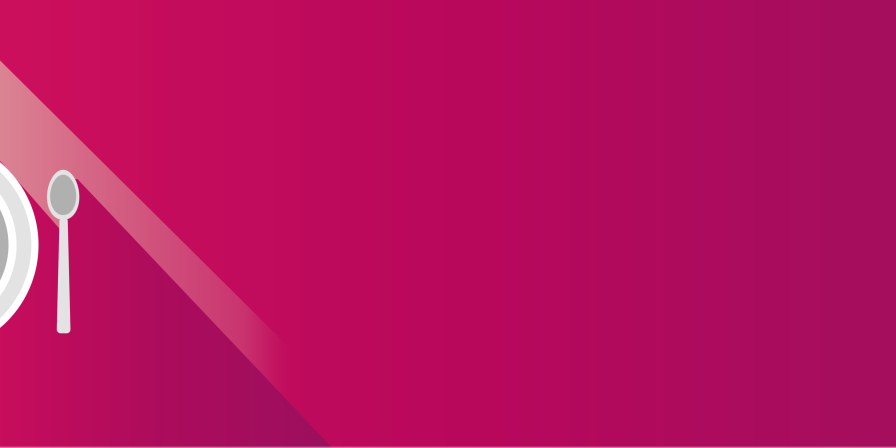
This background is drawn by a WebGL 1 fragment shader. Its source:

```glsl
precision highp float;
// A magenta backdrop with a pale diagonal beam cast past a plate and a spoon.
// Built from horizontal colour ramps, half-plane masks and distance functions,
// in units of the canvas height with the origin at the lower left.
uniform vec2 u_resolution;

const vec3 WHITE = vec3(1.0);
const vec3 PORCELAIN = vec3(0.89);
const vec3 SILVER = vec3(0.69);
const vec3 BEAM = vec3(0.90, 0.86, 0.74);

// Coverage of a shape whose signed distance is d, softened over one pixel.
float fill(float d, float pixel) {
  return 1.0 - smoothstep(-0.7 * pixel, 0.7 * pixel, d);
}

// Signed distance to the half plane under a sloped line through point a.
float belowLine(vec2 p, vec2 a, float slope) {
  return (p.y - a.y - slope * (p.x - a.x)) / sqrt(1.0 + slope * slope);
}

float ellipse(vec2 p, vec2 radii) {
  float k = length(p / radii);
  return k * (k - 1.0) / max(length(p / (radii * radii)), 0.001);
}

// Rounded bar that narrows from half width wide to half width narrow.
float taperedBar(vec2 p, float halfHeight, float wide, float narrow, float corner) {
  float t = clamp(0.5 + 0.5 * p.y / halfHeight, 0.0, 1.0);
  vec2 q = abs(p) - vec2(mix(wide, narrow, t), halfHeight) + corner;
  return length(max(q, 0.0)) + min(max(q.x, q.y), 0.0) - corner;
}

// Three-colour ramp with its middle stop at t = 0.5.
vec3 ramp(float t, vec3 a, vec3 b, vec3 c) {
  t = clamp(t, 0.0, 1.0) * 2.0;
  return mix(mix(a, b, min(t, 1.0)), c, max(t - 1.0, 0.0));
}

// Ramp position with faint vertical steps.
float banded(float x, float steps) {
  return mix(x, (floor(x * steps) + 0.5) / steps, 0.35);
}

vec3 drawPlate(vec3 col, vec2 p, float pixel) {
  float r = length(p);
  col = mix(col, WHITE, fill(r - 0.242, pixel));
  col = mix(col, PORCELAIN, fill(r - 0.226, pixel));
  col = mix(col, WHITE, fill(r - 0.193, pixel));
  return mix(col, SILVER, fill(r - 0.175, pixel));
}

vec3 drawSpoon(vec3 col, vec2 p, float pixel) {
  float handle = taperedBar(p - vec2(0.001, -0.179), 0.130, 0.0155, 0.009, 0.009);
  vec2 bowl = vec2(p.x * (1.0 + 1.5 * p.y), p.y);
  float rim = ellipse(bowl, vec2(0.036, 0.056));
  col = mix(col, PORCELAIN, fill(min(handle, rim), pixel));
  return mix(col, SILVER, fill(ellipse(bowl, vec2(0.029, 0.045)), pixel));
}

void main() {
  float pixel = 1.0 / u_resolution.y;
  vec2 p = gl_FragCoord.xy * pixel;
  float across = gl_FragCoord.x / u_resolution.x;

  // Backdrop
  vec3 col = ramp(banded(across, 12.0), vec3(0.80, 0.06, 0.36),
                  vec3(0.725, 0.03, 0.36), vec3(0.645, 0.055, 0.365));

  // Beam, fading to the right
  float strength = mix(0.57, 0.17, clamp(p.x / 0.58, 0.0, 1.0));
  strength *= 1.0 - smoothstep(0.53, 0.66, p.x);
  float beam = fill(belowLine(p, vec2(0.0, 0.865), -0.992), pixel);
  col = mix(col, BEAM, beam * strength);

  // Shadows behind the plate and the spoon, the latter starting at the bowl
  float plateShade = fill(belowLine(p, vec2(0.057, 0.576), -1.14), pixel);
  float spoonEdge = max(belowLine(p, vec2(0.177, 0.596), -1.055), p.y - 0.6);
  float shade = mix(plateShade, fill(spoonEdge, pixel), step(0.141, p.x));
  vec3 shadeColor = ramp(p.x / 0.72, vec3(0.78, 0.05, 0.36),
                         vec3(0.675, 0.045, 0.36), vec3(0.61, 0.06, 0.365));
  col = mix(col, shadeColor, shade);

  // Tableware
  col = drawPlate(col, p - vec2(-0.156, 0.453), pixel);
  col = drawSpoon(col, p - vec2(0.141, 0.565), pixel);

  // Thin pale line along the bottom
  col = mix(col, PORCELAIN, 0.5 * fill(p.y - 0.003, pixel));
  gl_FragColor = vec4(col, 1.0);
}
```
